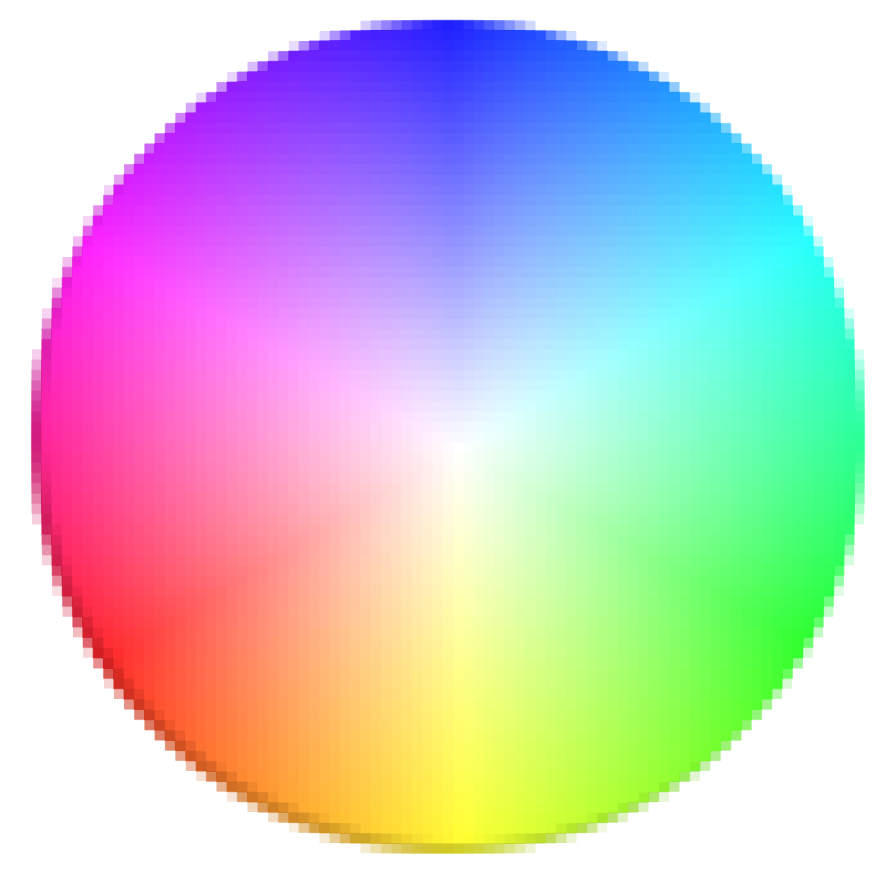
This background is drawn by a Shadertoy shader. Its source:

```glsl
// Draws a blocky colour wheel on white, with a thin shaded rim at the lower left.

#define CELL 0.01175                  // block size, in canvas heights
#define RADIUS 40.5                   // wheel radius, in blocks
#define WHEEL_CENTER vec2(0.0, 0.0013)
#define HUE_CENTER vec2(0.9, -1.25)   // white point, in blocks from the wheel center
#define RIM_OFFSET vec2(1.0, 1.0)     // shift of the lit disc, in blocks
#define RIM_VALUE 0.82                // brightness of the shaded rim
#define RED_ANGLE 211.0               // direction of pure red, in degrees
#define MAX_SATURATION 0.86
#define BLOCK_SOFTNESS 0.2            // blend width between blocks

const float TAU = 6.2831853;

// Snap to block centers, with a narrow smooth step between neighbours
vec2 snapToBlocks(vec2 p, float pixel) {
    float width = clamp(pixel, BLOCK_SOFTNESS, 1.0);
    return floor(p) + smoothstep(0.5 - 0.5 * width, 0.5 + 0.5 * width, fract(p));
}

// Coverage of a disc, softened over one block
float disc(vec2 p, float radius) {
    return clamp(radius - length(p) + 0.5, 0.0, 1.0);
}

vec3 hueColor(float hue) {
    vec3 ramp = abs(fract(hue + vec3(0.0, 2.0, 1.0) / 3.0) * 6.0 - 3.0);
    return clamp(ramp - 1.0, 0.0, 1.0);
}

// Hue follows the angle and saturation grows with distance
vec3 wheelColor(vec2 p) {
    float hue = atan(p.y, p.x + 1e-5) / TAU - RED_ANGLE / 360.0;
    float saturation = min(length(p) / RADIUS * MAX_SATURATION, 1.0);
    return mix(vec3(1.0), hueColor(hue), saturation);
}

void mainImage(out vec4 fragColor, in vec2 fragCoord) {
    vec2 uv = (fragCoord - 0.5 * iResolution.xy) / iResolution.y;
    float pixel = 1.0 / (iResolution.y * CELL);
    vec2 block = snapToBlocks((uv - WHEEL_CENTER) / CELL, pixel);

    // Wheel with its shaded rim
    vec3 color = wheelColor(block - HUE_CENTER);
    color *= mix(RIM_VALUE, 1.0, disc(block - RIM_OFFSET, RADIUS));

    // White surround
    color = mix(vec3(1.0), color, disc(block, RADIUS));
    fragColor = vec4(color, 1.0);
}
```
